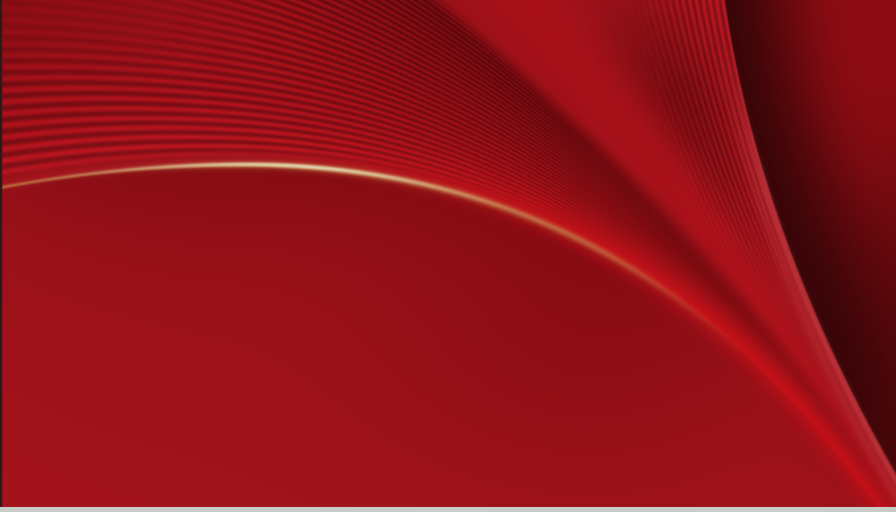
Write a WebGL 2 fragment shader that draws this background.

```glsl
#version 300 es
precision highp float;

uniform vec2 u_resolution;
out vec4 outColor;

// Palette
const vec3 RED = vec3(0.64, 0.075, 0.11);
const vec3 DEEP_RED = vec3(0.52, 0.045, 0.07);
const vec3 BRIGHT_RED = vec3(0.77, 0.06, 0.09);
const vec3 MAROON = vec3(0.37, 0.03, 0.045);
const vec3 SHADOW = vec3(0.22, 0.02, 0.03);
const vec3 GOLD = vec3(0.76, 0.48, 0.27);
const vec3 PALE = vec3(0.88, 0.84, 0.70);
const vec3 PINK = vec3(0.76, 0.25, 0.27);
const vec3 GREY = vec3(0.78, 0.80, 0.79);
const vec3 FRAME_DARK = vec3(0.17, 0.10, 0.11);

// Layout, in fractions of the canvas
const vec2 ARC_TOP = vec2(0.273, 0.678);
const float RIB_SPACING = 0.023;
const float PLEAT_SPACING = 0.0075;
const float BOTTOM_STRIP = 0.010;
const float LEFT_STRIP = 0.0026;

float arcHeight(float x) {
    float d = x - ARC_TOP.x;
    float bend = d < 0.0 ? 0.60 : 0.93 + 0.83 * d * d;
    return ARC_TOP.y - bend * d * d;
}

float foldX(float t) { return 0.482 + t * (0.68 - 0.17 * t); }

float edgeX(float t) { return 0.809 + t * (0.085 + 0.131 * t); }

float bell(float d, float width) {
    return exp(-d * d / (width * width));
}

// Sine ridges that fade out when too fine to resolve
float ridges(float phase) {
    float detail = 1.0 - smoothstep(0.3, 0.75, fwidth(phase));
    return detail * sin(6.28318 * phase);
}

vec3 lowerPanel(vec2 uv, float depth) {
    float shade = exp(-depth * 4.5) * smoothstep(-0.25, 0.25, uv.x);
    shade *= 1.0 - 0.7 * smoothstep(0.6, 0.9, uv.x);
    shade += 0.35 * bell(length((uv - vec2(0.62, 0.28)) * vec2(1.0, 0.9)), 0.24);
    return mix(RED, DEEP_RED, clamp(shade, 0.0, 1.0));
}

vec3 ribbedPanel(vec2 uv, float rise, float foldGap) {
    float spacing = RIB_SPACING * pow(max(1.0 - uv.x, 0.02), 1.15);
    float wave = ridges(rise / spacing);
    float nearArc = exp(-rise * 6.0);
    vec3 col = mix(DEEP_RED, RED, nearArc);
    col = mix(col, RED, 0.45 * bell(length(uv - vec2(0.24, 0.98)), 0.17));
    float valley = exp(foldGap * 9.0) * smoothstep(0.0, 0.09, rise);
    col = mix(col, MAROON, 0.85 * valley);
    float strength = smoothstep(0.008, 0.04, rise) * (1.0 - smoothstep(0.6, 0.8, uv.x));
    strength *= mix(1.0 - 0.75 * smoothstep(0.80, 0.97, uv.y), 1.0, smoothstep(0.15, 0.35, uv.x));
    col *= 1.0 + 0.19 * wave * strength;
    float glow = exp(-rise * 16.0) * smoothstep(0.25, 0.65, uv.x);
    return mix(col, BRIGHT_RED, 0.85 * glow);
}

vec3 satinPanel(float t, float foldGap, float edgeGap) {
    float across = foldGap / max(foldGap + edgeGap, 0.001);
    vec3 col = mix(RED, DEEP_RED, 0.4 * bell(across - 0.1, 0.2) * (1.0 - t));
    float hollow = bell(across - 0.68, 0.25) * (1.0 - smoothstep(0.15, 0.6, t));
    col = mix(col, MAROON, 0.7 * hollow * smoothstep(-0.15, 0.22, t));
    float wave = ridges(edgeGap / (PLEAT_SPACING * (1.0 - 0.65 * t)));
    float reach = (1.0 - smoothstep(0.03, 0.12, edgeGap)) * (1.0 - smoothstep(0.3, 0.65, t));
    col *= 1.0 + 0.17 * wave * reach;
    return mix(col, BRIGHT_RED, 0.3 * bell(across - 0.3, 0.25));
}

vec3 rightPanel(vec2 uv, float t, float gap) {
    float light = smoothstep(-0.01, 0.14, gap) * (1.0 - 0.75 * smoothstep(0.1, 0.85, t));
    vec3 col = mix(SHADOW, DEEP_RED * 1.06, light);
    return mix(col, MAROON, 0.5 * smoothstep(0.92, 1.05, uv.x) * smoothstep(0.2, 0.6, t));
}

void main() {
    vec2 uv = gl_FragCoord.xy / u_resolution;
    vec2 px = 1.0 / u_resolution;
    float aspect = u_resolution.x / u_resolution.y;
    float t = 1.0 - uv.y;

    // Signed gaps to the three guiding curves
    float slope = (arcHeight(uv.x + 0.002) - arcHeight(uv.x - 0.002)) / 0.004;
    float rise = uv.y - arcHeight(uv.x);
    float arcGap = rise / length(vec2(1.0, slope / aspect));
    float foldGap = uv.x - foldX(t);
    float edgeGap = edgeX(t) - uv.x;

    // Layered panels
    vec3 ribbed = ribbedPanel(uv, max(rise, 0.0), min(foldGap, 0.0));
    vec3 satin = satinPanel(t, max(foldGap, 0.0), max(edgeGap, 0.0));
    vec3 col = mix(ribbed, satin, smoothstep(-0.012, 0.022, foldGap));
    col = mix(col, rightPanel(uv, t, -edgeGap), smoothstep(-px.x, px.x, -edgeGap));
    vec3 lower = lowerPanel(uv, max(-rise, 0.0));
    col = mix(col, lower, smoothstep(-px.y, px.y, -arcGap));

    // Glint and halo along the arc
    float along = 1.0 - smoothstep(0.62, 0.86, uv.x);
    float sparkle = bell(uv.x - 0.33, 0.17);
    float thickness = mix(0.0035, 0.0075, smoothstep(0.1, 0.6, uv.x));
    col = mix(col, BRIGHT_RED, 0.55 * bell(arcGap, 0.022) * smoothstep(0.3, 0.7, uv.x));
    col = mix(col, GOLD, (0.35 * bell(arcGap, 0.010) * sparkle + 0.7 * bell(arcGap, thickness)) * along);
    col = mix(col, PALE, 0.9 * sparkle * bell(arcGap - 0.001, 0.0042));

    // Sheen on the right edge
    float sheen = smoothstep(0.05, 0.4, t);
    col = mix(col, PINK, 0.65 * sheen * bell(edgeGap - 0.004, 0.004));
    col = mix(col, PINK, 0.3 * sheen * bell(edgeGap - 0.014, 0.007));

    // Border strips
    col = mix(FRAME_DARK, col, smoothstep(-0.5, 0.5, (uv.x - LEFT_STRIP) / px.x));
    col = mix(GREY, col, smoothstep(-0.5, 0.5, (uv.y - BOTTOM_STRIP) / px.y));
    outColor = vec4(clamp(col, 0.0, 1.0), 1.0);
}
```
